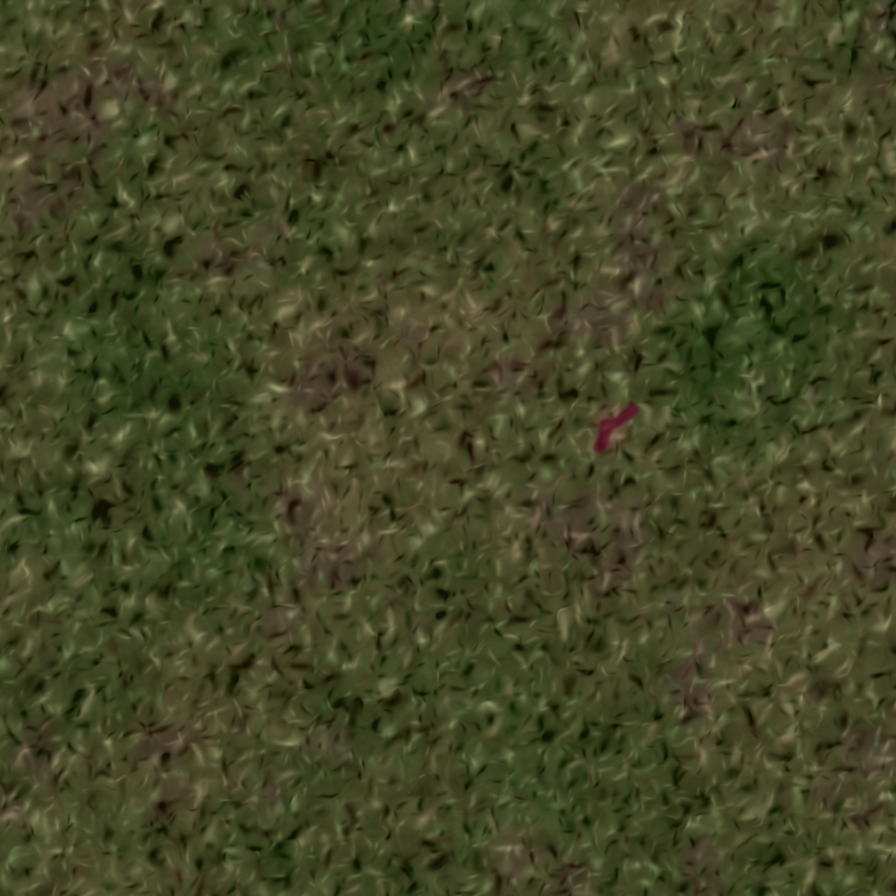
Write a three.js fragment shader that draws this texture.

```glsl
// Draws a soft, worn lawn: short blades, dry patches, bare spots and one fallen red leaf.
#define BASE_COLOR vec3(0.262, 0.277, 0.147)
#define DRY_TINT vec3(0.034, 0.012, 0.020)
#define SOIL_COLOR vec3(0.285, 0.235, 0.175)
#define LEAF_COLOR vec3(0.33, 0.07, 0.14)
#define HALO_COLOR vec3(0.43, 0.31, 0.24)
#define LEAF_POS vec2(0.682, 0.525)
#define BLADE_CELLS 44.0
#define BLADE_LEAN 1.0
#define BLADE_SPREAD 1.15
#define CONTRAST 0.20
#define PATCH_SCALE 4.5

varying vec2 vUv;

vec3 hash3(vec2 p) {
  vec3 q = fract(p.xyx * vec3(0.1031, 0.1030, 0.0973));
  q += dot(q, q.yxz + 33.33);
  return fract((q.xxy + q.yzz) * q.zyx);
}

float noise(vec2 p) {
  vec2 cell = floor(p);
  vec2 f = fract(p);
  f = f * f * (3.0 - 2.0 * f);
  float low = mix(hash3(cell).x, hash3(cell + vec2(1.0, 0.0)).x, f.x);
  float high = mix(hash3(cell + vec2(0.0, 1.0)).x, hash3(cell + 1.0).x, f.x);
  return mix(low, high, f.y);
}

float fbm(vec2 p) {
  float sum = 0.0;
  float weight = 0.5;
  for (int i = 0; i < 4; i++) {
    sum += weight * noise(p);
    p = mat2(1.6, 1.2, -1.2, 1.6) * p + 17.3;
    weight *= 0.5;
  }
  return sum;
}

// Sum of soft slanted strokes: x is signed light, y is signed warmth.
vec2 blades(vec2 p, float seed) {
  vec2 cell = floor(p);
  vec2 sum = vec2(0.0);
  for (int j = -1; j <= 1; j++) {
    for (int i = -1; i <= 1; i++) {
      vec2 id = cell + vec2(float(i), float(j));
      vec3 place = hash3(id + seed);
      vec3 look = hash3(id + seed + 71.7);
      float angle = BLADE_LEAN + BLADE_SPREAD * (2.0 * place.z - 1.0);
      vec2 along = vec2(cos(angle), sin(angle));
      vec2 d = p - id - place.xy;
      vec2 local = vec2(dot(d, along), dot(d, vec2(-along.y, along.x)));
      local /= vec2(mix(0.36, 0.55, look.z), mix(0.15, 0.25, look.x));
      sum += (2.0 * look.yz - 1.0) * exp(-dot(local, local));
    }
  }
  return sum;
}

float segment(vec2 p, vec2 a, vec2 b) {
  vec2 ab = b - a;
  return length(p - a - ab * clamp(dot(p - a, ab) / dot(ab, ab), 0.0, 1.0));
}

void main() {
  vec2 uv = vUv;
  vec2 wobble = vec2(noise(uv * 70.0), noise(uv * 70.0 + 41.0)) - 0.5;
  vec2 p = uv + 0.008 * wobble;

  // Broad dry and lush patches
  float dry = 7.5 * (fbm(uv * PATCH_SCALE + 5.2) - 0.47);
  vec3 color = BASE_COLOR + DRY_TINT * clamp(dry, -2.0, 2.0);

  // Bare soil shows through in the drier parts
  float bare = smoothstep(0.56, 0.76, fbm(p * 15.0 + 9.4) + 0.04 * dry);
  color = mix(color, SOIL_COLOR, 0.75 * bare);

  // Two sizes of blades over a fine mottling
  vec2 coarse = blades(p * BLADE_CELLS, 3.0);
  vec2 fine = blades(p * BLADE_CELLS * 1.8, 130.0);
  float mottle = fbm(p * 48.0 + 23.0) - 0.47;
  float light = coarse.x + 0.7 * fine.x + 0.8 * mottle;
  float warmth = coarse.y + 0.6 * fine.y;
  color += CONTRAST * light * vec3(1.0, 1.0, 0.85);
  color += warmth * vec3(0.035, -0.008, 0.012);

  // Fallen leaf: two lobes in a pale, withered ring
  vec2 q = p - LEAF_POS;
  float halo = 1.0 - smoothstep(0.010, 0.036, length(q * vec2(1.0, 0.8)));
  color = mix(color, HALO_COLOR + 0.15 * light, 0.6 * halo);
  float lobes = min(segment(q, vec2(-0.010, -0.022), vec2(-0.003, 0.003)),
                    segment(q, vec2(-0.003, 0.000), vec2(0.025, 0.018)));
  float leaf = 1.0 - smoothstep(0.003, 0.010, lobes);
  color = mix(color, LEAF_COLOR + 0.08 * light, 0.9 * leaf);

  gl_FragColor = vec4(clamp(color, vec3(0.06, 0.07, 0.02), vec3(0.62)), 1.0);
}
```
